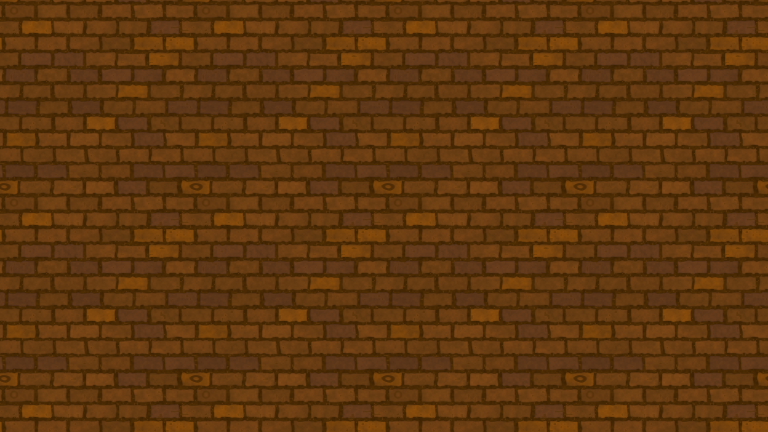
This texture is drawn by a Shadertoy shader. Its source:

```glsl
// Weathered brown brick wall: running bond that repeats every 6 bricks by 12 courses.
#define COURSES 27.0
#define TILE 12.0
#define PHASE vec2(0.31, 0.206)
#define HALF_BRICK vec2(0.905, 0.398)
#define CORNER 0.08
#define EDGE_WEAR 0.09
#define GRAIN 0.16

const vec3 BROWN = vec3(0.390, 0.230, 0.070);
const vec3 TAN = vec3(0.445, 0.253, 0.080);
const vec3 UMBER = vec3(0.365, 0.215, 0.105);
const vec3 ORANGE = vec3(0.510, 0.285, 0.040);
const vec3 MORTAR_LIGHT = vec3(0.310, 0.178, 0.012);
const vec3 MORTAR_DARK = vec3(0.235, 0.130, 0.008);

float hash(vec2 p) {
    vec3 q = fract(vec3(p.xyx) * 0.1031);
    q += dot(q, q.yzx + 33.33);
    return fract((q.x + q.y) * q.z);
}

// Value noise with a given number of cells per tile; wraps at the tile edge.
float tileNoise(vec2 p, float cells) {
    p *= cells / TILE;
    vec2 i = floor(p), f = fract(p);
    f = f * f * (3.0 - 2.0 * f);
    vec2 a = mod(i, cells), b = mod(i + 1.0, cells);
    return mix(mix(hash(a), hash(vec2(b.x, a.y)), f.x),
               mix(hash(vec2(a.x, b.y)), hash(b), f.x), f.y);
}

float roundedBox(vec2 p, vec2 halfSize, float radius) {
    vec2 d = abs(p) - halfSize + radius;
    return length(max(d, 0.0)) + min(max(d.x, d.y), 0.0) - radius;
}

// Offset from a spot that occurs once in every tile.
vec2 fromSpot(vec2 p, vec2 spot) {
    return mod(p - spot + 0.5 * TILE, TILE) - 0.5 * TILE;
}

// Base colour of one brick: mostly brown to tan, some umber, a few orange.
vec3 brickColor(vec2 id, float blotch) {
    float kind = hash(id + 17.3);
    vec3 color = mix(BROWN, TAN, clamp(0.7 * hash(id + 41.7) + 0.9 * blotch - 0.35, 0.0, 1.0));
    if (kind < 0.17) color = mix(color, UMBER, 0.9);
    if (kind > 0.88) color = mix(color, ORANGE, 0.35 + 0.65 * blotch);
    return color * (0.95 + 0.10 * hash(id + 73.1));
}

void mainImage(out vec4 fragColor, in vec2 fragCoord) {
    // Wall space: one unit is the height of a course.
    float pixel = COURSES / iResolution.y;
    vec2 wall = fragCoord * pixel + vec2(0.0, PHASE.y);

    float blotch = tileNoise(wall, 30.0);
    float medium = tileNoise(wall + 3.7, 60.0);
    float fine = tileNoise(wall + 7.1, 120.0);
    float stain = tileNoise(wall + 1.9, 8.0);

    // Ragged edges, courses staggered by half a brick and slightly shifted.
    vec2 bent = wall + 0.10 * (vec2(blotch, medium) - 0.5);
    float course = floor(bent.y);
    float courseId = mod(course, TILE);
    float shift = PHASE.x + mod(course, 2.0) + 0.16 * (hash(vec2(courseId, 5.0)) - 0.5);
    vec2 grid = vec2((bent.x - shift) * 0.5, bent.y);
    vec2 id = vec2(mod(floor(grid.x), 0.5 * TILE), courseId);
    vec2 local = (fract(grid) - 0.5) * vec2(2.0, 1.0);

    // Brick outline with small differences in size and place.
    vec2 vary = vec2(hash(id + 2.3), hash(id + 9.1)) - 0.5;
    float d = roundedBox(local - vary * vec2(0.05, 0.03),
                         HALF_BRICK + vary.yx * vec2(0.05, 0.035), CORNER);
    float brickMask = 1.0 - smoothstep(-0.5 * pixel, 0.5 * pixel, d);

    // Brick face: grain, worn rim and scattered small pits.
    vec3 brick = brickColor(id, blotch);
    brick *= 1.0 + GRAIN * (0.6 * medium + 0.4 * fine - 0.5) + 0.08 * (stain - 0.5);
    brick *= mix(0.86, 1.01, smoothstep(0.0, EDGE_WEAR, -d));
    float pits = smoothstep(0.80, 0.95, medium) * smoothstep(0.55, 0.85, stain);
    brick = mix(brick, MORTAR_LIGHT, 0.45 * pits);

    // One chipped brick and one ring-marked brick per tile.
    vec2 chip = fromSpot(wall, vec2(0.28, 3.54));
    float hollow = abs(length(chip * vec2(0.7, 1.2)) - 0.20 - 0.12 * (blotch - 0.5));
    brick = mix(brick, MORTAR_DARK, 0.65 * (1.0 - smoothstep(0.03, 0.06 + pixel, hollow)));
    float ring = abs(length(fromSpot(wall, vec2(0.88, 2.54))) - 0.20);
    brick = mix(brick, MORTAR_LIGHT, 0.5 * (1.0 - smoothstep(0.0, 0.04 + pixel, ring)));

    // Gritty mortar with a few pale grains.
    vec3 mortar = mix(MORTAR_DARK, MORTAR_LIGHT, clamp(0.7 * medium + 0.6 * fine - 0.05, 0.0, 1.0));
    mortar = mix(mortar, BROWN, 0.5 * smoothstep(0.78, 0.95, fine));

    fragColor = vec4(mix(mortar, brick, brickMask), 1.0);
}
```
